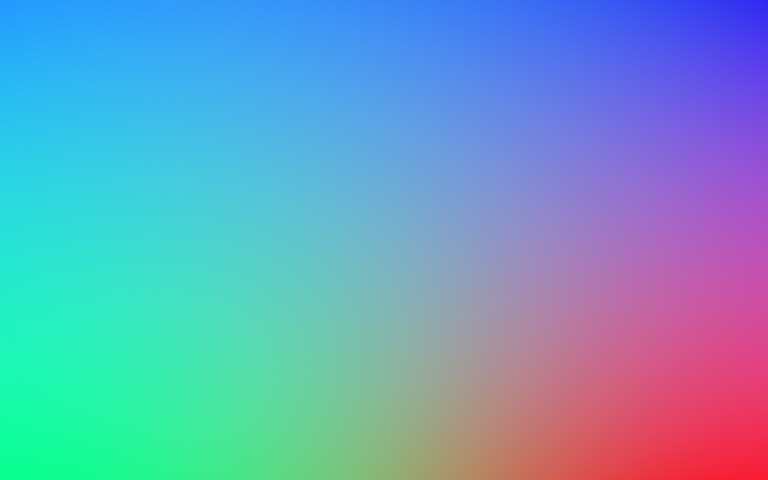
Write a WebGL 1 fragment shader that draws this background.

```glsl
precision highp float;

uniform vec2 u_resolution;

#define LOW_LEFT    vec3(0.03, 1.00, 0.56)
#define LOW_MID     vec3(0.55, 0.70, 0.45)
#define LOW_RIGHT   vec3(0.97, 0.11, 0.20)
#define MID_LEFT    vec3(0.15, 0.89, 0.84)
#define CENTRE      vec3(0.46, 0.70, 0.79)
#define MID_RIGHT   vec3(0.72, 0.32, 0.74)
#define TOP_LEFT    vec3(0.13, 0.60, 1.00)
#define TOP_MID     vec3(0.22, 0.53, 0.97)
#define TOP_RIGHT   vec3(0.18, 0.16, 0.94)

// Smooth quadratic curve through a at 0, b at 0.5 and c at 1
vec3 curve(vec3 a, vec3 b, vec3 c, float t) {
    float s = 1.0 - t;
    return a * s * (s - t) + b * 4.0 * s * t + c * t * (t - s);
}

void main() {
    vec2 uv = gl_FragCoord.xy / u_resolution;

    // Horizontal blend: eased at the bottom, even at the top
    float across = mix(smoothstep(0.0, 1.0, uv.x), uv.x, uv.y);

    vec3 low = curve(LOW_LEFT, LOW_MID, LOW_RIGHT, across);
    vec3 middle = curve(MID_LEFT, CENTRE, MID_RIGHT, across);
    vec3 top = curve(TOP_LEFT, TOP_MID, TOP_RIGHT, across);

    // Vertical blend of the three rows
    vec3 color = curve(low, middle, top, uv.y);
    gl_FragColor = vec4(clamp(color, 0.0, 1.0), 1.0);
}
```
